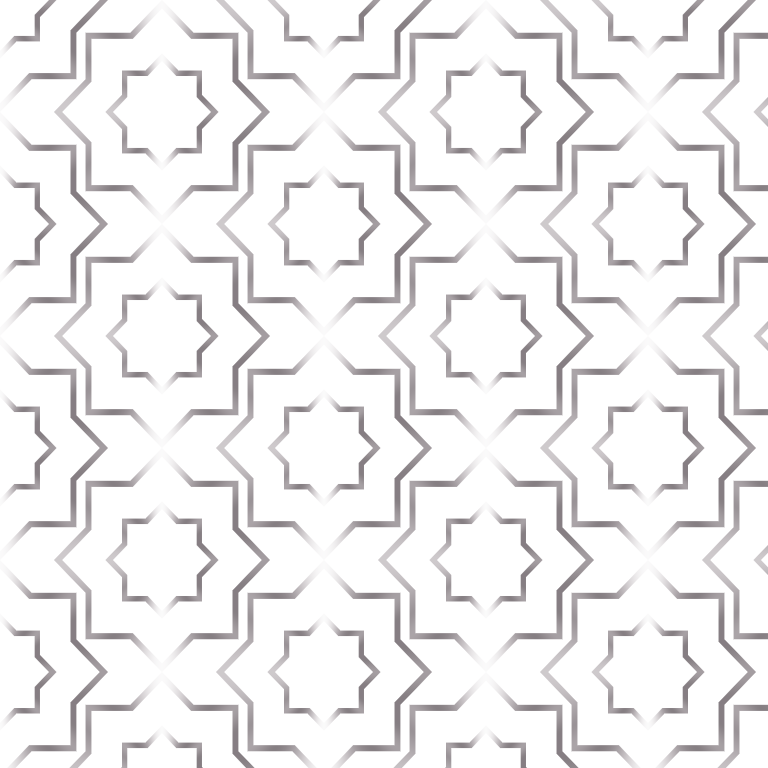
Reproduce this pattern procedurally as a Shadertoy shader.

```glsl
// Nested eight-pointed star outlines on white, set on two interleaved lattices.
// Each star is the outline of a square joined with a diamond; a sweep around
// its centre shades the lines like brushed silver, fading to white at the poles.

// Signed distance to a square joined with the same square turned 45 degrees
float starDistance(vec2 p, float halfSide) {
    p = abs(p);
    return min(max(p.x, p.y), (p.x + p.y) * 0.70711) - halfSide;
}

float outline(float d, float halfWidth, float pixel) {
    return clamp((halfWidth - abs(d)) / pixel + 0.5, 0.0, 1.0);
}

// Metallic shade by direction: turn is 0 at the poles and 1 at the sides
vec3 silver(vec2 p) {
    float turn = atan(abs(p.x), abs(p.y) + 1e-5) / 1.5708;
    float shade = mix(0.98, 0.51, smoothstep(0.0, 0.38, turn));
    shade += 0.13 * (1.0 - smoothstep(0.0, 0.13, abs(turn - 0.5)));
    float side = p.x < 0.0 ? 0.29 * smoothstep(0.42, 1.0, turn)
                           : 0.12 * smoothstep(0.8, 1.0, turn);
    shade += side;
    // Mid greys lean slightly warm and violet
    float tint = 0.08 * shade * (1.0 - shade);
    return vec3(shade) + tint * vec3(0.7, -0.7, 0.1);
}

void mainImage(out vec4 fragColor, in vec2 fragCoord) {
    float pixel = 1.0 / iResolution.y;
    vec2 uv = fragCoord * pixel;
    vec2 period = vec2(0.4219, 0.2917);
    vec3 color = vec3(1.0);

    // The second lattice is shifted by half a period both ways
    for (int i = 0; i < 2; i++) {
        vec2 center = vec2(0.2109, 0.8542) + 0.5 * period * float(i);
        vec2 p = (fract((uv - center) / period + 0.5) - 0.5) * period;
        p *= vec2(1.018, 0.982); // stars are slightly taller than wide

        float outer = outline(starDistance(p, 0.0974), 0.0039, pixel);
        float inner = outline(starDistance(p, 0.0495), 0.0035, pixel);
        color = mix(color, silver(p), max(outer, inner));
    }

    fragColor = vec4(color, 1.0);
}
```
